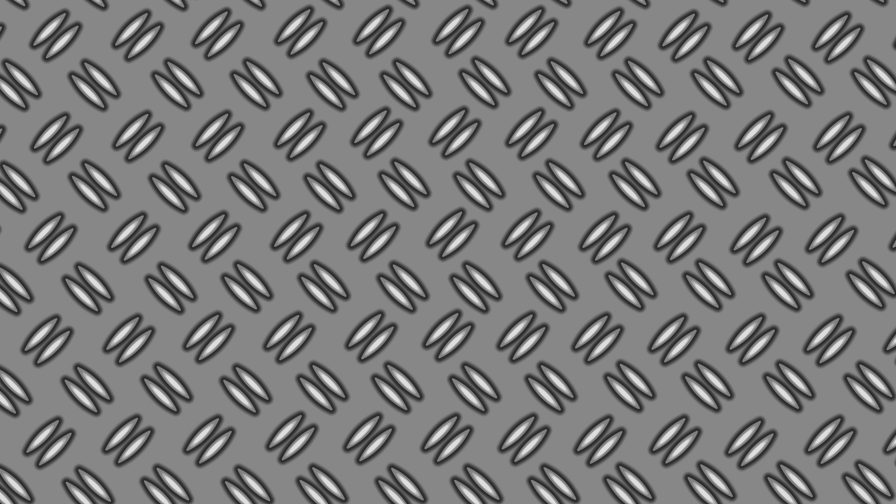
This texture is drawn by a Shadertoy shader. Its source:

```glsl
// Diamond tread plate: two interleaved lattices of raised lens-shaped bar pairs,
// leaning in opposite directions. Each bar is a rounded vesica distance field with
// a soft dark rim and a bright ridge; layered sines and a hash wander the placement.

// Lengths are in units of canvas height.
const vec2  PITCH         = vec2(0.155, 0.2012);   // lattice spacing
const vec2  RISING_ORIGIN = vec2(0.1134, 0.9317);  // a bar pair leaning right
const vec2  FALLING_ORIGIN = vec2(0.0232, 0.8340); // a bar pair leaning left
const float HALF_GAP      = 0.0177;  // bar axis to pair centre
const float BAR_LENGTH    = 0.0430;  // half length before rounding
const float BAR_WIDTH     = 0.0076;  // half width before rounding
const float BAR_ROUND     = 0.0020;
const float RIM_START     = 0.0014;  // darkest part of the rim ends here
const float RIM_END       = 0.0132;  // rim has faded into the plate
const vec2  RIDGE_SIZE    = vec2(0.0315, 0.0058);
const float RIDGE_SHIFT   = -0.0022; // ridge offset along the bar
const float JITTER        = 0.0085;
const float SINE_RATE     = 4.0;
const float DRIFT_RATE    = 4.52;

const vec3 PLATE = vec3(0.53);
const vec3 RIM   = vec3(0.16);
const vec3 BODY  = vec3(0.51);
const vec3 RIDGE = vec3(0.69);
const vec3 GLINT = vec3(0.87);

vec2 hash2(vec2 p) {
    vec2 k = vec2(dot(p, vec2(127.1, 311.7)), dot(p, vec2(269.5, 183.3)));
    return fract(sin(k) * 43758.5);
}

// Signed distance to a lens lying along x.
float vesica(vec2 p, float halfLength, float halfWidth) {
    p = abs(p);
    float shift = 0.5 * (halfLength * halfLength / halfWidth - halfWidth);
    float radius = shift + halfWidth;
    vec2 tip = vec2(halfLength, 0.0);
    bool nearTip = (p.x - halfLength) * shift > p.y * halfLength;
    return nearTip ? length(p - tip) : length(p + vec2(0.0, shift)) - radius;
}

// Slow wander of a lattice point, plus a small random offset.
vec2 wander(vec2 c, vec2 id, bool rising) {
    vec2 w = rising ? vec2(-0.0104, -0.0045) * cos(SINE_RATE * c.x)
                    : vec2(0.0074 * cos(SINE_RATE * c.x - 1.85),
                           -0.0040 * cos(1.7 * c.x));
    w.x += 0.0097 * cos(DRIFT_RATE * (c.y - 0.884));
    vec2 seed = id + (rising ? 3.0 : 41.0);
    return w + JITTER * (hash2(seed) - 0.5) * vec2(1.0, 0.6);
}

// Returns bar distance in x and scaled ridge distance in y.
vec2 barPair(vec2 p, float lean) {
    vec2 q = vec2(p.x + lean * p.y, p.y - lean * p.x) * sqrt(0.5);
    q.y = abs(q.y) - HALF_GAP;
    float bar = vesica(q, BAR_LENGTH, BAR_WIDTH) - BAR_ROUND;
    float ridge = length((q - vec2(RIDGE_SHIFT * lean, 0.0)) / RIDGE_SIZE);
    return vec2(bar, ridge);
}

void mainImage(out vec4 fragColor, in vec2 fragCoord) {
    vec2 p = fragCoord / iResolution.y;
    float edge = 0.8 / iResolution.y;
    vec2 nearest = vec2(10.0);

    // Nearest bar and ridge over both lattices
    for (int k = 0; k < 2; k++) {
        bool rising = k == 0;
        vec2 origin = rising ? RISING_ORIGIN : FALLING_ORIGIN;
        float lean = rising ? 1.0 : -1.0;
        vec2 cell = round((p - origin) / PITCH);
        for (int j = -1; j <= 1; j++) {
            for (int i = -1; i <= 1; i++) {
                vec2 id = cell + vec2(i, j);
                vec2 c = origin + id * PITCH;
                c += wander(c, id, rising);
                nearest = min(nearest, barPair(p - c, lean));
            }
        }
    }

    // Plate and soft rim
    vec3 color = mix(RIM, PLATE, smoothstep(RIM_START, RIM_END, nearest.x));

    // Raised body with its two-tone ridge
    vec3 bar = mix(RIDGE, BODY, smoothstep(0.85, 1.15, nearest.y));
    bar = mix(GLINT, bar, smoothstep(0.60, 0.86, nearest.y));
    color = mix(bar, color, smoothstep(-edge, edge, nearest.x));

    fragColor = vec4(color, 1.0);
}
```
